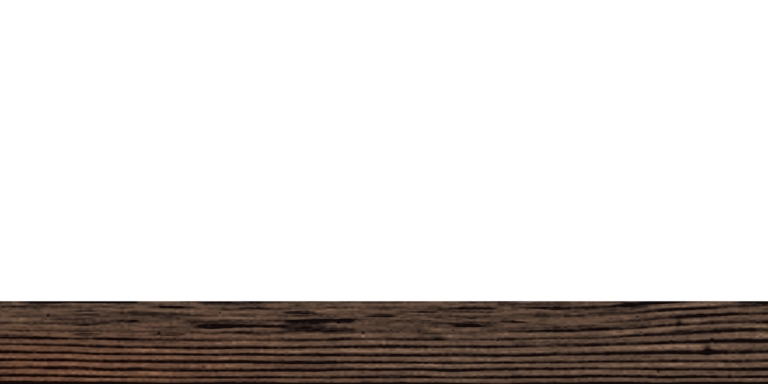
Write a Shadertoy shader that draws this background.

```glsl
// Weathered dark wood plank with wavy grain along the foot of a white backdrop.
#define PLANK_TOP 0.2155
#define GRAIN_PERIOD 0.0205
#define GRAIN_WOBBLE 0.007
#define RIGHT_RISE 0.022
#define STREAK_AMOUNT 0.62
#define PIT_COUNT 14

const vec3 WHITE = vec3(1.0);
const vec3 GROOVE = vec3(0.065, 0.04, 0.045);
const vec3 UMBER = vec3(0.18, 0.13, 0.11);
const vec3 BROWN = vec3(0.29, 0.22, 0.18);
const vec3 TAN = vec3(0.40, 0.30, 0.24);
const vec3 RIDGE = vec3(0.56, 0.43, 0.34);

float hash(vec2 p) {
    return fract(sin(dot(p, vec2(127.1, 311.7))) * 43758.5453);
}

float noise(vec2 p) {
    vec2 cell = floor(p), f = fract(p);
    f = f * f * (3.0 - 2.0 * f);
    return mix(mix(hash(cell), hash(cell + vec2(1, 0)), f.x),
               mix(hash(cell + vec2(0, 1)), hash(cell + vec2(1, 1)), f.x), f.y);
}

// Height along the grain after bending: wobbles, and a climb at the right
float grainHeight(vec2 p) {
    float wobble = noise(p * vec2(3.0, 9.0)) - 0.5
                 + 0.4 * (noise(p * vec2(11.0, 25.0) + 7.0) - 0.5);
    float rise = smoothstep(1.45, 2.0, p.x) * smoothstep(0.0, 0.15, p.y);
    return p.y + GRAIN_WOBBLE * wobble - RIGHT_RISE * rise;
}

// Brightness of the wood: 0 in the grooves, 1 on the ridges
float woodTone(vec2 p) {
    float h = grainHeight(p);
    float upper = smoothstep(0.09, 0.15, h) * (1.0 - 0.6 * smoothstep(1.45, 1.7, p.x));

    // Regular growth rings, clearest in the lower half and at the right
    float phase = fract(h / GRAIN_PERIOD + 0.5 * noise(vec2(p.x * 2.0, h * 30.0)));
    float ring = smoothstep(0.0, 0.45, phase) * (1.0 - smoothstep(0.68, 1.0, phase));

    // Long fibres and short broken streaks
    float fibre = noise(vec2(p.x * 5.0, h * 120.0));
    float streak = noise(vec2(p.x * 22.0, h * 190.0) + 31.0);
    float fleck = noise(vec2(p.x * 110.0, p.y * 170.0));
    float rough = 0.55 * fibre + 0.45 * streak;
    float tone = mix(0.08 + 0.66 * ring, 0.53, upper * 0.8);
    tone += STREAK_AMOUNT * (rough - 0.5) * mix(0.7, 1.15, upper);
    tone += 0.22 * (fleck - 0.5);

    // Torn dark cracks in the upper half
    float crack = noise(vec2(p.x * 9.0, h * 85.0) + 53.0);
    return tone - 0.4 * upper * smoothstep(0.62, 0.85, crack);
}

// Small dark pits with a lit lower rim, denser toward the right
float pits(vec2 p) {
    float shade = 0.0;
    for (int i = 0; i < PIT_COUNT; i++) {
        float id = float(i);
        vec2 center = vec2(2.0 * sqrt(hash(vec2(id, 3.0))),
                           0.03 + 0.16 * hash(vec2(id, 8.0)));
        float size = mix(0.002, 0.005, hash(vec2(id, 5.0)));
        vec2 d = (p - center) / size;
        shade += 0.4 * exp(-dot(d, d)) - 0.2 * exp(-dot(d + vec2(0, 1.5), d + vec2(0, 1.5)));
    }
    // Two larger knots at the right
    vec2 low = (p - vec2(1.842, 0.090)) / vec2(0.011, 0.013);
    vec2 high = (p - vec2(1.768, 0.160)) / vec2(0.008, 0.009);
    return shade + 0.65 * exp(-dot(low, low)) + 0.5 * exp(-dot(high, high));
}

vec3 woodColor(float tone) {
    vec3 color = mix(GROOVE, UMBER, smoothstep(0.04, 0.30, tone));
    color = mix(color, BROWN, smoothstep(0.25, 0.50, tone));
    color = mix(color, TAN, smoothstep(0.45, 0.72, tone));
    return mix(color, RIDGE, smoothstep(0.70, 1.0, tone));
}

void mainImage(out vec4 fragColor, in vec2 fragCoord) {
    // The canvas spans 2 by 1 units
    vec2 p = fragCoord / iResolution.xy * vec2(2.0, 1.0);
    float pixel = 1.0 / iResolution.y;

    // Wood surface, shaded along its lower and upper rims
    float tone = woodTone(p) - pits(p);
    tone -= 0.3 * (1.0 - smoothstep(0.0, 0.014, p.y));
    float chipped = smoothstep(0.40, 0.70, noise(vec2(p.x * 7.0, 4.0)));
    tone -= (0.15 + 0.45 * chipped) * smoothstep(PLANK_TOP - 0.009, PLANK_TOP - 0.002, p.y);
    vec3 wood = woodColor(tone);

    // Warmer at the lower left, greyer toward the top right
    float warmth = (1.0 - smoothstep(0.0, 1.3, p.x)) * (1.0 - smoothstep(0.05, 0.2, p.y));
    wood *= mix(vec3(0.98, 1.0, 1.0), vec3(1.07, 0.96, 0.88), warmth);

    // White backdrop above the plank
    float backdrop = smoothstep(PLANK_TOP - pixel, PLANK_TOP + pixel, p.y);
    fragColor = vec4(mix(wood, WHITE, backdrop), 1.0);
}
```
